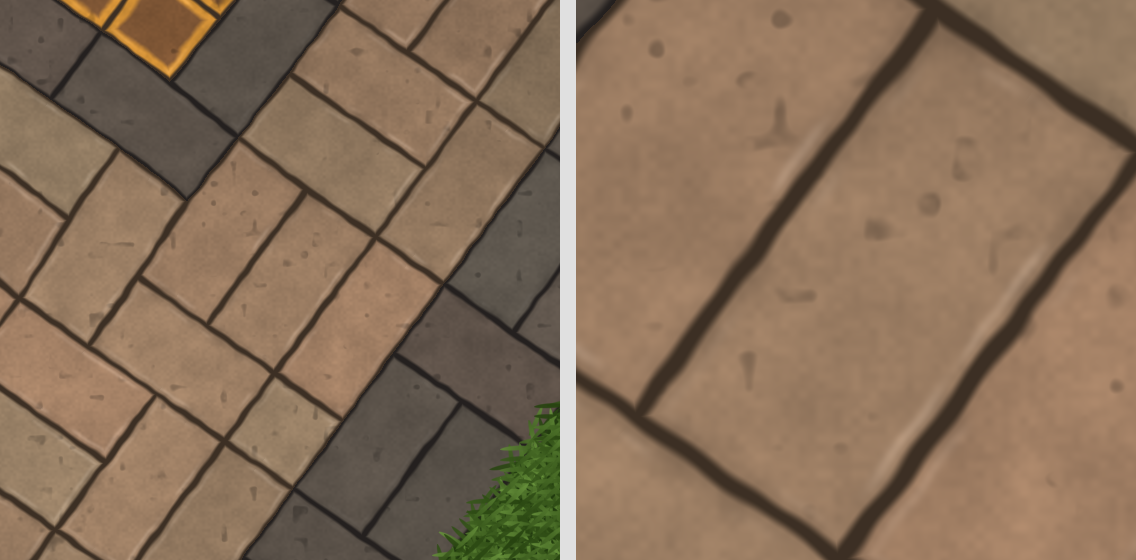
Left: the whole. Right: its middle third, enlarged.
Write a three.js fragment shader that draws this texture.

```glsl
// Diagonal brick paving: a tan basket weave, a soldier course, dark borders and
// painted blocks, with ragged grass in one corner. Each point is mapped to a
// skewed unit grid, where integer rules find the paver that covers it.
#define ORIGIN vec2(0.6706, 0.5768)
#define ACROSS vec2(0.1224, -0.0853)
#define ALONG vec2(-0.0898, -0.1217)
#define JOINT_HALF_WIDTH 0.026
#define JOINT_SOFTNESS 0.030
#define GRASS_EDGE 2.97
#define BLADE_LAYERS 9
#define TAN_COLOR vec3(0.595, 0.490, 0.397)
#define DARK_COLOR vec3(0.365, 0.328, 0.300)
#define PAINT_COLOR vec3(0.860, 0.590, 0.220)

varying vec2 vUv;

const vec2 FLAT = vec2(2.0, 1.0);
const vec2 UPRIGHT = vec2(1.0, 2.0);
const float TAN = 0.0;
const float DARK = 1.0;
const float PAINTED = 2.0;

struct Paver { vec2 corner; vec2 size; float kind; };

float hash(vec2 p) { return fract(sin(dot(p, vec2(127.1, 311.7))) * 43758.5453); }

float noise(vec2 p) {
  vec2 i = floor(p), f = fract(p);
  f = f * f * (3.0 - 2.0 * f);
  return mix(mix(hash(i), hash(i + vec2(1, 0)), f.x),
             mix(hash(i + vec2(0, 1)), hash(i + vec2(1, 1)), f.x), f.y);
}

float fbm(vec2 p) {
  float sum = 0.0, gain = 0.5;
  for (int k = 0; k < 4; k++) { sum += gain * noise(p); p = p * 2.1 + 7.3; gain *= 0.5; }
  return sum / 0.9375;
}

float wrap3(float n) { return floor(mod(n + 0.5, 3.0)); }
float even(float n) { return 2.0 * floor(n / 2.0); }

// Canvas to paver grid, with a slight lens bend at the upper left
vec2 toGrid(vec2 p) {
  p.y -= 0.026 * (1.0 - smoothstep(0.2, 0.55, p.x)) * smoothstep(0.45, 0.7, p.y);
  vec2 d = p - ORIGIN;
  float area = ACROSS.x * ALONG.y - ACROSS.y * ALONG.x;
  return vec2(d.x * ALONG.y - d.y * ALONG.x, ACROSS.x * d.y - ACROSS.y * d.x) / area;
}

Paver findPaver(vec2 q) {
  vec2 c = floor(q);
  if (c.x >= 1.0) {                        // dark border beside the grass
    float k = wrap3(c.y);
    if (k < 0.5) return Paver(vec2(1.0 + even(c.x - 1.0), c.y), FLAT, DARK);
    return Paver(vec2(c.x, c.y - k + 1.0), UPRIGHT, DARK);
  }
  if (c.x >= 0.0) {                        // soldier course with one half block
    if (c.y == 2.0) return Paver(c, vec2(1.0), TAN);
    float start = c.y > 2.0 ? 1.0 : 0.0;
    return Paver(vec2(0.0, start + even(c.y - start)), UPRIGHT, TAN);
  }
  if (c.x < -2.0 && c.y < 1.0) {           // dark corner around painted blocks
    if (c.y == 0.0) return Paver(vec2(even(c.x), 0.0), FLAT, DARK);
    if (c.x == -3.0) return Paver(vec2(-3.0, even(c.y)), UPRIGHT, DARK);
    return Paver(c, vec2(1.0), PAINTED);
  }
  if (c.x >= -2.0 && c.y < 2.0) {          // alternating pairs
    float row = even(c.y);
    if (mod(row, 4.0) < 1.0) return Paver(vec2(c.x, row), UPRIGHT, TAN);
    return Paver(vec2(-2.0, c.y), FLAT, TAN);
  }
  float course = floor((c.y - 1.0) / 2.0); // weave stepping by one each course
  float k = wrap3(c.x + course);
  if (k < 0.5) return Paver(vec2(c.x, 1.0 + 2.0 * course), UPRIGHT, TAN);
  return Paver(vec2(c.x - k + 1.0, c.y), FLAT, TAN);
}

vec3 paving(vec2 p, vec2 q) {
  q += 0.022 * (vec2(noise(p * 45.0), noise(p * 45.0 + 31.0)) - 0.5);
  Paver b = findPaver(q);
  vec2 low = q - b.corner, high = b.corner + b.size - q;
  float d = min(min(low.x, low.y), min(high.x, high.y));
  float tone = hash(b.corner + 3.7), stain = fbm(p * 24.0 + tone * 20.0);
  bool isDark = b.kind == DARK;

  // Face colour, mottling and pits
  vec3 face = isDark ? DARK_COLOR : TAN_COLOR;
  face *= 0.95 + 0.10 * tone;
  face *= mix(vec3(1.03, 0.98, 0.95), vec3(0.97, 1.0, 0.98), hash(b.corner + 9.1));
  if (!isDark) face *= 1.03 - 0.12 * smoothstep(0.45, 1.0, p.y);
  if (b.kind == PAINTED) {
    face = mix(vec3(0.50, 0.34, 0.21), PAINT_COLOR, 1.0 - smoothstep(0.09, 0.17, d + 0.08 * (stain - 0.5)));
  }
  face *= 1.0 + 0.20 * (stain - 0.5) + 0.06 * (noise(p * 190.0) - 0.5);
  face *= 1.0 - 0.22 * smoothstep(0.78, 0.95, noise(p * 55.0 + 4.0)) * smoothstep(0.45, 0.65, stain);

  // Worn pale rim, stronger on the far side, then the dirty joint
  float rim = exp(-pow((d - 0.085) / 0.026, 2.0)) * smoothstep(0.25, 0.75, noise(p * 28.0 + 12.0));
  face += rim * (isDark ? 0.025 : 0.075) * (high.x < low.x ? 1.3 : 0.8);
  face *= 1.0 - 0.16 * (1.0 - smoothstep(0.02, 0.16, d)) * noise(p * 34.0 + 50.0);
  vec3 joint = isDark ? vec3(0.14, 0.125, 0.12) : vec3(0.235, 0.185, 0.14);
  float halfWidth = JOINT_HALF_WIDTH * (0.6 + 0.7 * noise(p * 20.0 + 80.0));
  return mix(joint, face, smoothstep(halfWidth - 0.012, halfWidth + JOINT_SOFTNESS, d));
}

// Layers of tapered, bent blades; each blade is kept if its cell is on the lawn
vec3 addGrass(vec3 color, vec2 p, vec2 q) {
  float ragged = GRASS_EDGE + 0.16 * (noise(p * 38.0) - 0.5);
  color = mix(color, vec3(0.13, 0.23, 0.055), smoothstep(ragged - 0.03, ragged + 0.06, q.x));
  for (int n = 0; n < BLADE_LAYERS; n++) {
    float layer = float(n), angle = layer * 2.4 + 0.5;
    mat2 turn = mat2(cos(angle), sin(angle), -sin(angle), cos(angle));
    vec2 grid = vec2(52.0, 17.0), g = (turn * p) * grid + layer * 5.3;
    vec2 cell = floor(g), f = fract(g);
    float r = hash(cell + layer * 17.0);
    vec2 center = ((cell + 0.5 - layer * 5.3) / grid) * turn;
    float keep = step(GRASS_EDGE - 0.02 + 0.22 * (r - 0.5), toGrid(center).x);
    float bend = 0.5 + 0.5 * (r - 0.5) * (f.y * f.y - 0.3);
    float width = 0.30 * sqrt(max(0.0, f.y * (1.0 - f.y))) * 1.7;
    float blade = 1.0 - smoothstep(width - 0.12, width + 0.04, abs(f.x - bend));
    vec3 green = mix(vec3(0.15, 0.26, 0.06), vec3(0.43, 0.60, 0.25), hash(cell + 6.0) * (0.4 + 0.6 * f.y));
    color = mix(color, green, blade * keep * 0.9);
  }
  return color;
}

void main() {
  vec2 q = toGrid(vUv);
  gl_FragColor = vec4(addGrass(paving(vUv, q), vUv, q), 1.0);
}
```
